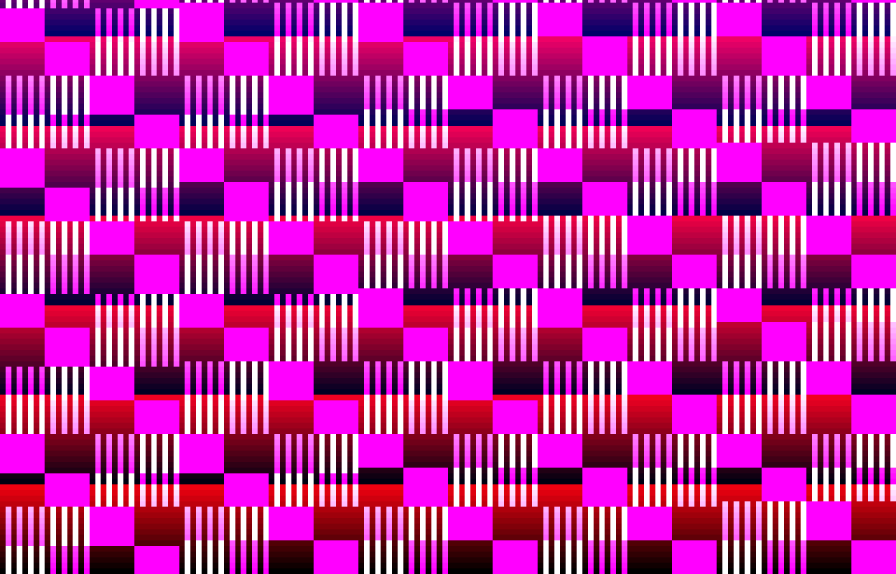
A Shadertoy shader for this pattern:

```glsl
// Magenta checker blocks alternating with striped blocks over a stepped red ramp, on a coarse grid.

const float GRID = 160.0;      // grid squares across the canvas
const float CELL_W = 8.0;      // block width in squares
const float CELL_H = 6.4;      // block height in squares, snapped to the grid
const float RAMP = 16.0;       // squares per red ramp
const float BLUE_RISE = 0.68;  // blue gained over one canvas width of height
const int TAPS = 3;            // smoothing samples per axis

const vec3 MAGENTA = vec3(1.0, 0.0, 1.0);
const vec3 WHITE = vec3(1.0);

bool isOdd(float n) {
    return mod(n, 2.0) > 0.5;
}

// Block index; rows climb by one square from left to right
vec2 blockIndex(vec2 square) {
    float drift = 1.599 - square.x / GRID;
    return floor(vec2(square.x / CELL_W, (square.y + drift) / CELL_H));
}

// Red sawtooth in steps, with blue rising up the canvas
vec3 rampColor(float red, float height) {
    return vec3(red, 0.0, BLUE_RISE * height);
}

vec3 pattern(vec2 p) {
    vec2 square = floor(p * GRID);
    vec2 block = blockIndex(square);
    vec2 pair = floor(block / 2.0);

    float red = mod(square.y, RAMP) / RAMP;
    vec3 ground = rampColor(red, square.y / GRID);

    bool tinted = isOdd(block.x + block.y);
    bool striped = !isOdd(pair.x + pair.y);

    // Solid blocks
    if (!striped) return tinted ? MAGENTA : ground;

    // Striped blocks: white, or magenta fading to white with the ramp
    vec3 stripe = tinted ? mix(MAGENTA, WHITE, red) : WHITE;
    return isOdd(square.x) ? stripe : ground;
}

void mainImage(out vec4 fragColor, in vec2 fragCoord) {
    vec3 sum = vec3(0.0);
    for (int j = 0; j < TAPS; j++) {
        for (int i = 0; i < TAPS; i++) {
            vec2 offset = (vec2(i, j) + 0.5) / float(TAPS) - 0.5;
            sum += pattern((fragCoord + offset) / iResolution.x);
        }
    }
    fragColor = vec4(sum / float(TAPS * TAPS), 1.0);
}
```
